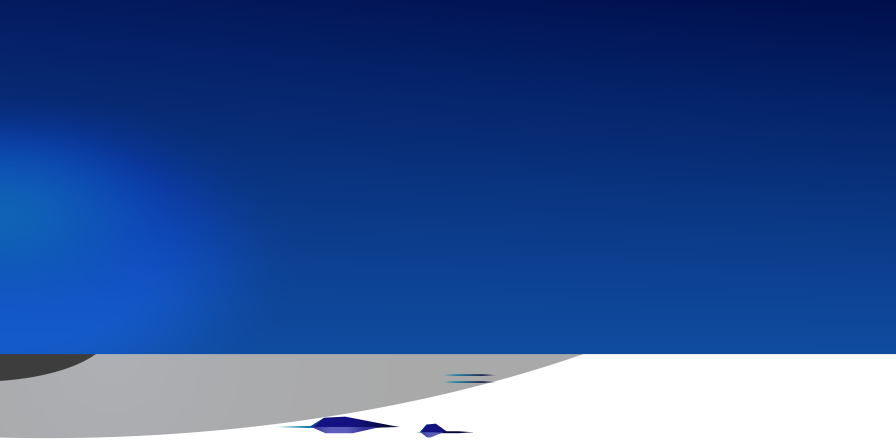
This background is drawn by a WebGL 2 fragment shader. Its source:

```glsl
#version 300 es
precision highp float;

#define HORIZON 0.2096
#define SKY_LOW vec3(0.060, 0.295, 0.625)
#define SKY_HIGH vec3(0.005, 0.080, 0.335)
#define GLOW_LOW vec3(0.080, 0.355, 0.790)
#define GLOW_HIGH vec3(0.035, 0.215, 0.680)
#define GLOW_CORE vec3(0.060, 0.385, 0.710)
#define DISC_GREY vec3(0.660)
#define DISC_DARK vec3(0.240)
#define NAVY vec3(0.080, 0.070, 0.500)
#define VIOLET vec3(0.360, 0.360, 0.730)
#define TEAL vec3(0.040, 0.480, 0.650)
#define INK vec3(0.030, 0.030, 0.220)

uniform vec2 u_resolution;
out vec4 fragColor;

// Antialiased coverage of a signed distance in canvas heights.
float cover(float d) {
    return clamp(0.5 - d * u_resolution.y, 0.0, 1.0);
}

float ellipseDistance(vec2 p, vec2 radii) {
    float k = length(p / radii);
    return k * (k - 1.0) / max(length(p / (radii * radii)), 1e-4);
}

// Thin horizontal sliver tapering to a point at both ends.
float sliver(vec2 p, float left, float right, float thickness) {
    float t = (p.x - left) / (right - left);
    float taper = clamp(4.0 * min(t, 1.0 - t), 0.0, 1.0);
    float d = max(abs(p.y) - thickness * taper, max(left - p.x, p.x - right));
    return cover(d);
}

vec3 sky(vec2 p) {
    float v = (p.y - HORIZON) / (1.0 - HORIZON);
    float height = pow(clamp(v, 0.0, 1.0), 1.15);
    vec3 col = mix(SKY_LOW, SKY_HIGH, height);
    col -= vec3(0.010, 0.025, 0.040) * (p.x - 1.0) * height;

    // Wide blue glow on the left, with a teal core.
    float r = length((p - vec2(0.0, 0.42)) / vec2(0.68, 0.39));
    vec3 glow = mix(GLOW_LOW, GLOW_HIGH, smoothstep(0.0, 0.65, v));
    col = mix(col, glow, 1.0 - smoothstep(0.45, 1.0, r));
    float core = length((p - vec2(0.0, 0.518)) / vec2(0.42, 0.24));
    return mix(col, GLOW_CORE, 1.0 - smoothstep(0.0, 1.0, core));
}

// Faceted shard: dark crown, violet underside, pointed whiskers.
vec3 crystal(vec3 col, vec2 p, vec2 size, float tail, vec2 whisker) {
    vec2 q = p / size;
    float top = min(min((q.x + 0.48) * 3.6, 0.95 + 0.3 * q.x),
                    (tail - q.x) / (tail - 0.1));
    float bottom = min(min((q.x + 0.45) * 2.5, 0.6), (0.7 * tail - q.x) * 1.3);

    vec3 edge = mix(TEAL, INK, smoothstep(-0.5, 0.6, q.x));
    col = mix(col, edge, sliver(p, whisker.x * size.x, whisker.y * size.x, 0.0022));

    float below = cover(max(-q.y - bottom, q.y) * size.y);
    vec3 under = mix(VIOLET, NAVY, 0.6 * smoothstep(0.1, 0.5, abs(q.x)));
    col = mix(col, under, below);

    float above = cover(max(q.y - top, -q.y) * size.y);
    float facet = smoothstep(0.02, -0.02, q.x + 0.23 - 0.2 * (q.y - 0.9));
    vec3 crown = mix(NAVY, INK, smoothstep(0.2, 0.9, q.x));
    crown = mix(crown, mix(NAVY, TEAL, 0.55), facet);
    return mix(col, crown, above);
}

vec3 ground(vec2 p) {
    // Overlapping discs cut off by the horizon.
    vec3 grey = DISC_GREY + vec3(0.02, 0.03, 0.05)
              * exp(-3.0 * length(p - vec2(0.25, HORIZON)));
    float disc = ellipseDistance(p - vec2(0.104, 1.053), vec2(2.083, 1.031));
    vec3 col = mix(vec3(1.0), grey, cover(disc));
    float dark = ellipseDistance(p - vec2(-0.052, 0.263), vec2(0.30, 0.115));
    col = mix(col, DISC_DARK, cover(dark));

    // Paired streaks.
    for (int i = 0; i < 2; i++) {
        vec2 q = p - vec2(0.99, 0.1628 - 0.0156 * float(i));
        vec3 streak = mix(TEAL, INK, smoothstep(0.02, 0.10, q.x));
        col = mix(col, streak, sliver(q, 0.0, 0.115, 0.0017));
    }

    col = crystal(col, p - vec2(0.755, 0.047), vec2(0.135, 0.0234),
                  1.0, vec2(-1.0, 1.03));
    return crystal(col, p - vec2(0.966, 0.0352), vec2(0.061, 0.0195),
                   0.55, vec2(-0.55, 1.45));
}

void main() {
    vec2 p = gl_FragCoord.xy / u_resolution.y;
    vec3 col = mix(sky(p), ground(p), cover(p.y - HORIZON));
    fragColor = vec4(col, 1.0);
}
```
